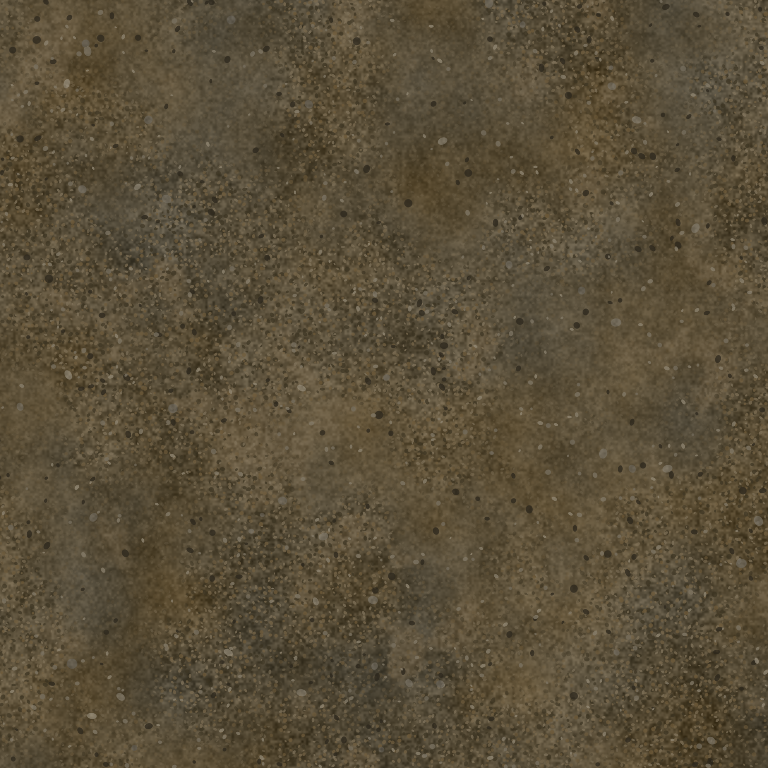
Give the GLSL for this texture, as a Shadertoy shader.

```glsl
// Weathered brown earth: soft stains and ragged dusty patches under sandy grit,
// with scattered ochre grains, dark pits and a few pale or grey pebbles.
// Fractal value noise makes the stains; jittered cell grids place the grains.

vec3 hash3(vec2 cell) {
    vec3 q = fract(cell.xyx * vec3(0.1031, 0.1030, 0.0973));
    q += dot(q, q.yxz + 33.33);
    return fract((q.xxy + q.yzz) * q.zyx);
}

float noise(vec2 p) {
    vec2 i = floor(p), f = fract(p);
    f = f * f * (3.0 - 2.0 * f);
    float low = mix(hash3(i).x, hash3(i + vec2(1, 0)).x, f.x);
    float high = mix(hash3(i + vec2(0, 1)).x, hash3(i + vec2(1, 1)).x, f.x);
    return mix(low, high, f.y);
}

float fbm(vec2 p) {
    float sum = 0.0, amplitude = 0.5;
    for (int octave = 0; octave < 6; octave++) {
        sum += amplitude * noise(p);
        p = mat2(1.6, 1.2, -1.2, 1.6) * p + 17.3;
        amplitude *= 0.5;
    }
    return sum;
}

// Scattered oval grains: x is coverage, y a random shade for each grain.
vec2 grains(vec2 p, float frequency, float share, float radius, float seed) {
    p = p * frequency + seed;
    float edge = 0.6 * frequency / iResolution.y;
    vec2 result = vec2(0.0, 0.5);
    for (int y = -1; y <= 1; y++)
    for (int x = -1; x <= 1; x++) {
        vec2 cell = floor(p) + vec2(x, y);
        vec3 place = hash3(cell);
        vec3 form = hash3(cell + 71.7);
        if (form.x > share) continue;
        vec2 d = p - cell - 0.15 - 0.7 * place.xy;
        float angle = 6.2832 * place.z;
        d = mat2(cos(angle), sin(angle), -sin(angle), cos(angle)) * d;
        d.x *= 1.0 + 0.7 * form.y;
        float size = radius * (0.5 + 0.7 * form.z);
        float cover = 1.0 - smoothstep(-edge, edge, length(d) - size);
        if (cover > result.x) result = vec2(cover, form.y);
    }
    return result;
}

void mainImage(out vec4 fragColor, in vec2 fragCoord) {
    vec2 p = fragCoord / iResolution.y;

    // Broad stains and the areas where coarse grit lies exposed
    float stain = fbm(p * 4.0 + 3.1) - 0.49;
    float mottle = fbm(p * 22.0 + 41.0) - 0.49;
    float rough = smoothstep(0.36, 0.62, fbm(p * 7.0 + 60.0));
    float warmth = fbm(p * 9.0 + 90.0) - 0.49;

    // Fine sandy grit, stronger in the rough areas
    float grit = noise(p * 175.0) + noise(p * 320.0 + 9.0) - 1.0;
    float tone = 0.17 * stain + 0.13 * mottle + mix(0.07, 0.13, rough) * grit;
    vec3 color = vec3(0.345, 0.302, 0.218) + tone * vec3(1.0, 0.93, 0.84);
    color += warmth * vec3(0.05, 0.0, -0.07);

    // Ragged dusty patches
    float dust = smoothstep(0.60, 0.74, fbm(p * 13.0 + 120.0));
    color = mix(color, vec3(0.44, 0.38, 0.28) + 0.08 * grit, 0.6 * dust);

    // Dark pits between the grains
    vec2 pit = grains(p, 125.0, 0.35, 0.38, 5.0);
    color = mix(color, vec3(0.23, 0.20, 0.13), pit.x * (0.15 + 0.55 * rough));

    // Ochre to buff sand grains
    vec2 sand = grains(p, 155.0, 0.50, 0.38, 210.0);
    vec3 sandColor = mix(vec3(0.43, 0.35, 0.22), vec3(0.51, 0.46, 0.37), sand.y);
    color = mix(color, sandColor, sand.x * (0.20 + 0.55 * rough));

    // Sparse dark stones, then pale and grey pebbles
    vec2 stone = grains(p, 70.0, 0.06, 0.32, 330.0);
    color = mix(color, vec3(0.17, 0.15, 0.11), 0.75 * stone.x);
    vec2 chip = grains(p, 95.0, 0.07, 0.30, 470.0);
    color = mix(color, mix(vec3(0.45, 0.42, 0.36), vec3(0.58, 0.54, 0.46), chip.y), 0.75 * chip.x);
    vec2 pebble = grains(p, 48.0, 0.03, 0.28, 550.0);
    vec3 pebbleColor = mix(vec3(0.38, 0.36, 0.32), vec3(0.60, 0.56, 0.48), pebble.y);
    color = mix(color, pebbleColor + 0.06 * grit, 0.75 * pebble.x);

    fragColor = vec4(color, 1.0);
}
```
